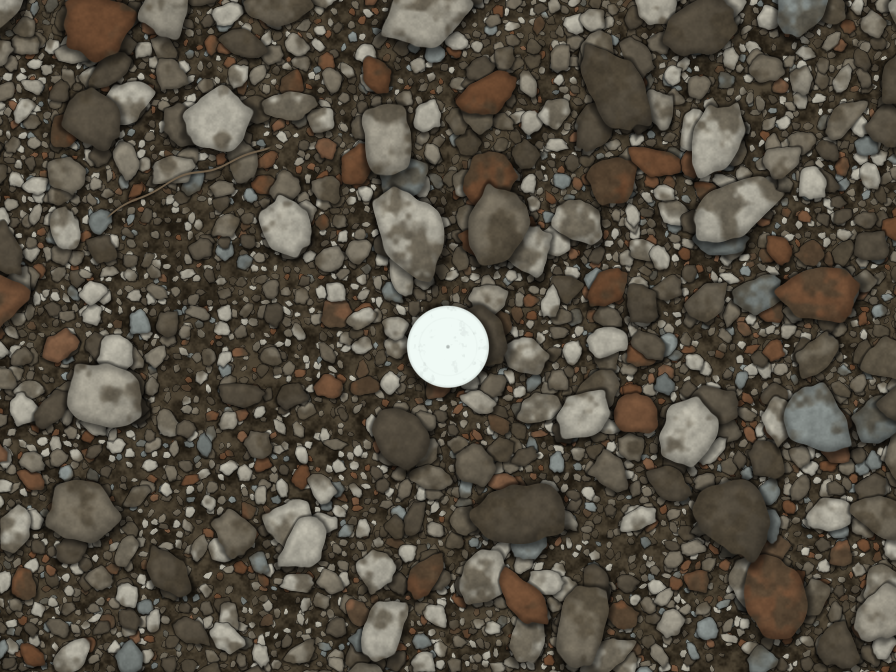
Reproduce this texture procedurally as a WebGL 1 fragment shader.

```glsl
precision highp float;
// Damp gravel on dark soil, with a plain white disc and a thin twig on top.
// Jittered cells scatter rounded polygon stones, painted from grit to cobbles;
// every stone darkens the ground at its rim and carries grain and mud stains.
uniform vec2 u_resolution;

const float TAU = 6.2831853;
const int LAYERS = 5;
const int SIDES = 7;
const float GRIT_CELL = 0.0165;      // cell size of the finest layer
const float LAYER_GROWTH = 1.74;     // size ratio between layers
const float GRIT_DENSITY = 0.92;
const float COBBLE_DENSITY = 0.56;
const float SHADOW = 0.55;
const vec2 LIGHT = vec2(-0.35, 0.94);

const vec3 CREVICE = vec3(0.11, 0.09, 0.06);
const vec3 SOIL = vec3(0.25, 0.22, 0.17);
const vec3 DARK_STONE = vec3(0.32, 0.29, 0.24);
const vec3 MID_STONE = vec3(0.46, 0.43, 0.37);
const vec3 PALE_STONE = vec3(0.69, 0.675, 0.62);
const vec3 RUST = vec3(0.42, 0.27, 0.17);
const vec3 SLATE = vec3(0.46, 0.50, 0.50);
const vec3 TWIG = vec3(0.43, 0.37, 0.29);
const vec3 DISC = vec3(0.94, 0.98, 0.96);
const vec2 DISC_CENTRE = vec2(0.0, 0.484);  // x is relative to mid canvas
const float DISC_RADIUS = 0.061;

vec3 hash3(vec2 p) {
  vec3 q = fract(vec3(p.xyx) * vec3(0.1031, 0.1030, 0.0973));
  q += dot(q, q.yxz + 33.33);
  return fract((q.xxy + q.yzz) * q.zyx);
}

float noise(vec2 p) {
  vec2 i = floor(p), f = fract(p);
  f = f * f * (3.0 - 2.0 * f);
  return mix(mix(hash3(i).x, hash3(i + vec2(1.0, 0.0)).x, f.x),
             mix(hash3(i + vec2(0.0, 1.0)).x, hash3(i + 1.0).x, f.x), f.y);
}

float fbm(vec2 p) {
  return 0.5 * noise(p) + 0.3 * noise(p * 2.1 + 17.0) + 0.2 * noise(p * 4.3 + 41.0);
}

// Smooth maximum of half planes: a worn, irregular polygon of radius near 1.
float stoneShape(vec2 q, vec2 id, float sharpness) {
  float sum = 0.0;
  for (int i = 0; i < SIDES; i++) {
    vec3 h = hash3(id + float(i) * 7.31);
    float a = (float(i) + 0.75 * h.x) * TAU / float(SIDES);
    sum += exp(sharpness * (dot(q, vec2(cos(a), sin(a))) - mix(0.72, 1.06, h.y)));
  }
  return log(sum) / sharpness;
}

vec3 stoneColour(vec3 h, float size) {
  float tone = h.x + 0.1 * size;
  vec3 c = mix(DARK_STONE, MID_STONE, smoothstep(0.15, 0.5, tone));
  c = mix(c, PALE_STONE, smoothstep(0.5, 0.85, tone));
  c = mix(c, RUST, 0.8 * step(h.y, 0.13) * step(tone, 0.85));
  return mix(c, SLATE, 0.75 * step(0.92, h.y));
}

vec3 paintStones(vec3 col, vec2 p, float px, float grain, float stain) {
  float cell = GRIT_CELL;
  for (int layer = 0; layer < LAYERS; layer++) {
    float size = float(layer) / float(LAYERS - 1);
    float density = mix(GRIT_DENSITY, COBBLE_DENSITY, size);
    vec2 home = floor(p / cell);
    for (int j = -1; j <= 1; j++) for (int i = -1; i <= 1; i++) {
      vec2 c = home + vec2(float(i), float(j));
      vec2 id = c + 61.7 * float(layer + 1);
      vec3 place = hash3(id), form = hash3(id + 131.3), tint = hash3(id + 277.9);
      float patchy = 0.55 * (noise(c * cell * 5.0 + 9.0) - 0.5);
      if (place.z > density + patchy) continue;
      vec2 off = p - (c + 0.5 + 0.6 * (place.xy - 0.5)) * cell;
      float r = cell * mix(0.29, 0.51, form.x);
      if (length(off) > 1.7 * r) continue;

      float a = TAU * form.y, aspect = mix(0.56, 0.98, form.z);
      vec2 q = mat2(cos(a), -sin(a), sin(a), cos(a)) * off / r;
      q.y /= aspect;
      float d = stoneShape(q, id, mix(9.0, 24.0, tint.z));
      d += 0.13 * (noise(q * 3.2 + id) - 0.5);
      float facing = dot(off / r, LIGHT);

      float reach = 0.22 - 0.12 * clamp(facing, -1.0, 1.0);
      col *= 1.0 - SHADOW * (1.0 - smoothstep(0.0, reach, d));

      vec3 body = stoneColour(tint, size);
      body *= 0.96 + 0.1 * facing + 0.28 * (grain - 0.5);
      body *= 1.0 - 0.3 * smoothstep(-0.3, 0.05, d);
      float mud = smoothstep(0.5, 0.72, stain + 0.3 * (form.x - 0.5));
      body = mix(body, SOIL * (0.8 + 0.5 * grain), 0.65 * mud);
      float edge = px / (r * sqrt(aspect));
      col = mix(col, body, 1.0 - smoothstep(-edge, edge, d));
    }
    cell *= LAYER_GROWTH;
  }
  return col;
}

vec3 paintTwig(vec3 col, vec2 p, float px) {
  float t = (p.x + 0.51) / 0.25;
  float line = 0.674 + 0.12 * t + 0.009 * sin(t * 5.0) + 0.003 * sin(t * 17.0);
  float span = smoothstep(0.0, 0.04, t) * (1.0 - smoothstep(0.96, 1.0, t));
  float d = abs(p.y - line) - 0.0016;
  col *= 1.0 - 0.4 * span * (1.0 - smoothstep(0.0, 0.006, d));
  return mix(col, TWIG, span * (1.0 - smoothstep(-px, px, d)));
}

vec3 paintDisc(vec3 col, vec2 p, float px, float grain) {
  vec2 off = p - DISC_CENTRE;
  float d = length(off) - DISC_RADIUS;
  col *= 1.0 - 0.5 * (1.0 - smoothstep(0.0, 0.014, length(off + vec2(0.0, 0.004)) - DISC_RADIUS));
  float ring = 1.0 - smoothstep(0.0, 0.002, abs(d + 0.018));
  float dot0 = 1.0 - smoothstep(0.001, 0.004, length(off));
  vec3 face = DISC * (1.0 - 0.04 * ring * grain - 0.25 * dot0 - 0.05 * smoothstep(0.62, 0.8, grain));
  face *= 1.0 - 0.1 * smoothstep(-0.005, 0.0, d);
  return mix(col, face, 1.0 - smoothstep(-px, px, d));
}

void main() {
  float px = 0.8 / u_resolution.y;
  vec2 p = (gl_FragCoord.xy - vec2(0.5 * u_resolution.x, 0.0)) / u_resolution.y;
  float grain = fbm(p * 85.0 + 300.0);
  float stain = fbm(p * 24.0 + 70.0);
  vec3 col = mix(CREVICE, SOIL * 1.2, smoothstep(0.2, 0.75, 0.6 * grain + 0.4 * stain));
  col = paintStones(col, p, px, grain, stain);
  col = paintTwig(col, p, px);
  gl_FragColor = vec4(paintDisc(col, p, px, grain), 1.0);
}
```
